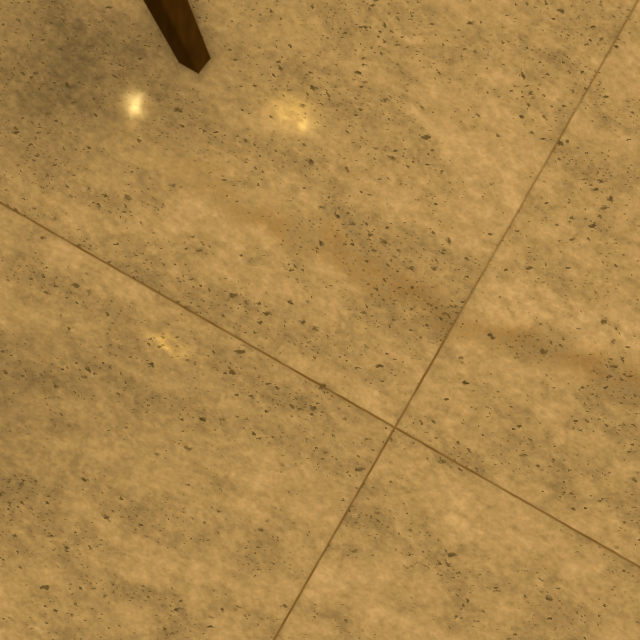
A Shadertoy shader for this texture:

```glsl
// Polished travertine floor tiles set diagonally, with pits, veins, lamp reflections and a chair leg.

vec2 hash2(vec2 p) {
    vec3 q = fract(p.xyx * vec3(0.1031, 0.1030, 0.0973));
    q += dot(q, q.yzx + 33.33);
    return fract((q.xx + q.yz) * q.zy);
}

float gradientAt(vec2 cell, vec2 offset) {
    return dot(hash2(cell) * 2.0 - 1.0, offset);
}

float noise(vec2 p) {
    vec2 i = floor(p), f = fract(p), e = vec2(0, 1);
    vec2 w = f * f * f * (f * (f * 6.0 - 15.0) + 10.0);
    return mix(mix(gradientAt(i, f), gradientAt(i + e.yx, f - e.yx), w.x),
               mix(gradientAt(i + e, f - e), gradientAt(i + 1.0, f - 1.0), w.x), w.y);
}

float fbm(vec2 p) {
    float sum = 0.0, amp = 0.6;
    for (int i = 0; i < 5; i++) {
        sum += amp * noise(p);
        p = mat2(1.6, 1.2, -1.2, 1.6) * p + 5.3;
        amp *= 0.55;
    }
    return sum;
}

// One irregular pit per cell, present with probability density
float pits(vec2 p, float scale, float density) {
    vec2 q = p * scale * vec2(1.0, 1.6), cell = floor(q);
    vec2 place = hash2(cell), form = hash2(cell + 31.7);
    vec2 d = fract(q) - 0.35 - 0.3 * place;
    d.y += d.x * (form.x - 0.6) * 1.6;
    d += 0.25 * vec2(noise(q * 4.0), noise(q * 4.0 + 9.0));
    float radius = mix(0.08, 0.22, form.y * form.y);
    float soft = max(0.1, scale / iResolution.y);
    float present = smoothstep(-0.04, 0.04, density - hash2(cell + 77.1).x);
    return present * (1.0 - smoothstep(radius - soft, radius + soft, length(d)));
}

// Signed distance to the line a-b, negative on its left
float edge(vec2 p, vec2 a, vec2 b) {
    return dot(p - a, normalize(vec2(b.y - a.y, a.x - b.x)));
}

float glow(vec2 p, vec2 centre, vec2 size) {
    vec2 d = (p - centre) / size;
    return exp(-dot(d, d));
}

void mainImage(out vec4 fragColor, in vec2 fragCoord) {
    vec2 p = fragCoord / iResolution.y;
    float px = 1.0 / iResolution.y;

    // Tile frame: x follows the veins, the origin is the joint crossing
    vec2 r = p - vec2(0.617, 0.332);
    vec2 uv = vec2(dot(r, vec2(0.869, -0.495)), dot(r, vec2(0.495, 0.869)));
    vec2 tile = floor(uv);
    vec2 stone = uv + 3.0 + 8.0 * hash2(tile + 5.0);

    // Cloudy, banded stone
    float warp = fbm(stone * 6.0);
    float band = fbm(stone * vec2(2.5, 11.0) + 0.9 * warp);
    float mottle = fbm(stone * vec2(15.0, 26.0) + warp);
    float grain = fbm(stone * vec2(60.0, 85.0));
    float speckle = noise(stone * vec2(150.0, 190.0));
    float tone = 0.985 + 0.25 * band + 0.24 * mottle + 0.22 * grain + 0.07 * speckle;

    // Broken brown vein across the upper tiles, with a pale bank above its right end
    float veinDist = uv.y - 0.185 - 0.05 * smoothstep(0.0, 0.2, uv.x) - 0.05 * warp - 0.05 * mottle;
    float vein = exp(-pow(veinDist / 0.024, 2.0)) * smoothstep(-0.6, -0.3, uv.x);
    vein *= clamp(0.6 + 1.8 * mottle + 1.2 * grain, 0.0, 1.0);
    float bank = exp(-pow((veinDist - 0.06) / 0.035, 2.0)) * smoothstep(-0.02, 0.06, uv.x);
    tone += bank * (0.06 + 0.3 * mottle) - 0.15 * vein;

    // Uneven room light
    tone -= 0.24 * glow(p, vec2(0.13, 0.9), vec2(0.2, 0.13)) * (1.0 + 2.5 * mottle);
    tone -= 0.10 * glow(p, vec2(0.0, 0.38), vec2(0.25, 0.16));
    tone += 0.04 * glow(p, vec2(0.75, 0.75), vec2(0.35));
    vec3 col = vec3(0.695, 0.545, 0.31) * tone;
    col.b += 0.12 * max(tone - 1.0, 0.0);
    col = mix(col, col * vec3(0.97, 0.89, 0.74), vein * 0.6);

    // Pits cluster in the bands and are sparser in the lower left tile
    float density = 0.10 - 0.8 * band - 0.5 * mottle + 0.2 * vein;
    density += 0.08 * hash2(tile + 2.0).x - (tile.x + tile.y < -1.5 ? 0.05 : 0.0);
    float pit = 0.95 * pits(stone, 36.0, density * 0.6);
    pit = max(pit, 0.85 * pits(stone + 4.1, 62.0, density));
    pit = max(pit, 0.65 * pits(stone + 8.7, 105.0, density * 1.4));
    col = mix(col, vec3(0.31, 0.24, 0.11), pit * clamp(0.75 + 0.8 * grain, 0.0, 1.0));

    // Thin grout joints, worn in places and fainter far up the steep one
    vec2 joint = abs(uv - round(uv) + 0.0006 * noise(p * 60.0));
    vec2 line = 1.0 - smoothstep(0.0016 - px, 0.0016 + px, joint);
    line.x *= mix(0.9, 0.5, smoothstep(0.12, 0.22, uv.y));
    line *= clamp(0.85 + 0.7 * noise(p * 28.0) + 0.4 * grain, 0.0, 1.0);
    col *= 1.0 - 0.08 * exp(-min(joint.x, joint.y) / 0.004);
    col = mix(col, vec3(0.45, 0.31, 0.12), max(line.x, line.y * 0.9));

    // Lamp reflections, broken up by the polish
    vec2 ripple = p + 0.012 * vec2(noise(p * 45.0), noise(p * 45.0 + 7.0));
    float streak = smoothstep(-0.1, 0.25, noise(uv * vec2(30.0, 90.0)));
    col += vec3(0.45, 0.42, 0.30) * glow(ripple, vec2(0.211, 0.836), vec2(0.014, 0.019));
    col += vec3(0.13, 0.10, 0.04) * glow(p, vec2(0.211, 0.83), vec2(0.025, 0.04));
    col += vec3(0.19, 0.15, 0.06) * glow(ripple, vec2(0.456, 0.826), vec2(0.036, 0.027));
    col += vec3(0.25, 0.22, 0.12) * streak * glow(ripple, vec2(0.467, 0.806), vec2(0.025, 0.01));
    vec2 patchPos = ripple + vec2(0.0, 0.45 * (ripple.x - 0.263));
    col += vec3(0.27, 0.21, 0.08) * (0.5 + 0.5 * streak) * glow(patchPos, vec2(0.263, 0.461), vec2(0.03, 0.013));

    // Chair leg with a contact shadow and a lighter right face
    vec2 tip = vec2(0.31, 0.885), heel = vec2(0.28, 0.902), toe = vec2(0.329, 0.909);
    float leg = max(max(edge(p, vec2(0.224, 1.0), heel), edge(p, heel, tip)),
                    max(edge(p, tip, toe), edge(p, toe, vec2(0.293, 1.0))));
    col *= 1.0 - 0.25 * exp(-max(leg, 0.0) / 0.01);
    float face = smoothstep(-0.004, 0.004, -edge(p, vec2(0.252, 1.0), tip));
    vec3 wood = mix(vec3(0.18, 0.10, 0.01), vec3(0.24, 0.14, 0.02), face);
    wood *= 1.0 + 0.3 * noise(p * vec2(90.0, 30.0));
    col = mix(col, wood, 1.0 - smoothstep(-px, px, leg));

    fragColor = vec4(clamp(col, 0.0, 1.0), 1.0);
}
```
